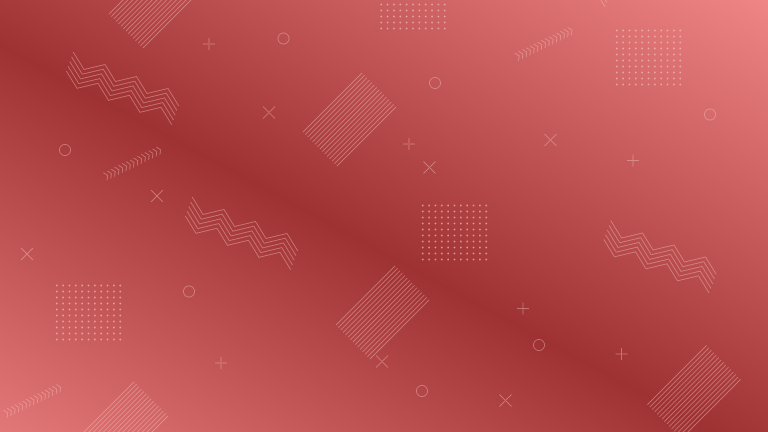
This background is drawn by a Shadertoy shader. Its source:

```glsl
// Red diagonal gradient scattered with thin pale geometric ornaments.

// The canvas is 432 units high, with y measured down from the top edge.
const float CANVAS_HEIGHT = 432.0;

// Offset to the nearest of 2n+1 evenly spaced marks centred on zero
float nearestMark(float x, float spacing, float n) {
    return x - spacing * clamp(round(x / spacing), -n, n);
}

float segment(vec2 p, vec2 a, vec2 b) {
    vec2 pa = p - a, ba = b - a;
    return length(pa - ba * clamp(dot(pa, ba) / dot(ba, ba), 0.0, 1.0));
}

float ring(vec2 p) {
    return abs(length(p) - 5.5);
}

float plusSign(vec2 p) {
    p = abs(p);
    return length(vec2(max(max(p.x, p.y) - 5.5, 0.0), min(p.x, p.y)));
}

float crossSign(vec2 p) {
    p = abs(p);
    return segment(p, vec2(0.0), vec2(5.7));
}

// Rectangle of parallel strokes, tilted by 45 degrees
float hatch(vec2 p) {
    vec2 q = vec2(p.x - p.y, p.x + p.y) * 0.7071;
    return length(vec2(max(abs(q.x) - 41.5, 0.0), nearestMark(q.y, 3.43, 7.0)));
}

// Row of small arrowheads climbing to the right
float chevrons(vec2 p) {
    vec2 axis = vec2(0.9, -0.436);
    vec2 q = vec2(dot(p, axis), abs(dot(p, vec2(-axis.y, axis.x))));
    float stroke = nearestMark(q.x + 0.6 * q.y, 4.2, 7.0) / 1.17;
    return length(vec2(stroke, max(q.y - 3.8, 0.0)));
}

// Five stacked zigzag lines descending to the right
float zigzag(vec2 p) {
    vec2 fall = vec2(10.5, 17.0), rise = vec2(21.0, -5.0);
    float d = 1e3;
    for (int line = 0; line < 5; line++) {
        vec2 a = float(line) * vec2(-1.75, 4.7);
        for (int i = 0; i < 7; i++) {
            vec2 b = a + (i % 2 == 0 ? fall : rise);
            d = min(d, segment(p, a, b));
            a = b;
        }
    }
    return d;
}

// Dots in 11 columns and 10 rows
float dotGrid(vec2 p) {
    float row = clamp(floor(p.y / 6.0), -5.0, 4.0) + 0.5;
    return length(vec2(nearestMark(p.x, 6.35, 5.0), p.y - 6.0 * row));
}

void mainImage(out vec4 fragColor, in vec2 fragCoord) {
    float pixel = CANVAS_HEIGHT / iResolution.y;
    vec2 p = vec2(fragCoord.x, iResolution.y - fragCoord.y) * pixel;

    // Gradient: a dark diagonal band brightening to both sides
    float band = abs(dot(p - vec2(0.0, 45.0), vec2(0.477, -0.879)));
    vec3 color = mix(vec3(0.62, 0.195, 0.195), vec3(0.945, 0.525, 0.525), band / 408.0);

    // Placement of each ornament
    vec2 rings[] = vec2[](vec2(283.5, 38.5), vec2(435, 83), vec2(710, 114.5), vec2(65, 150),
        vec2(189, 291.5), vec2(539, 345), vec2(422, 391));
    vec2 pluses[] = vec2[](vec2(209, 44), vec2(409, 144), vec2(633, 160.5),
        vec2(523, 308.5), vec2(221, 363), vec2(621.5, 354));
    vec2 crosses[] = vec2[](vec2(269, 112.5), vec2(429.5, 167.5), vec2(550.5, 140),
        vec2(157, 196), vec2(27, 254), vec2(382, 361.5), vec2(505.5, 400.5));
    vec2 hatches[] = vec2[](vec2(349.5, 119.5), vec2(382.5, 312.5), vec2(694, 392),
        vec2(121.5, 428.5), vec2(155.5, 1.5));
    vec2 arrows[] = vec2[](vec2(545.5, 43), vec2(134, 162.5), vec2(34, 400));
    vec2 waves[] = vec2[](vec2(73.5, 52.5), vec2(192.5, 197.5), vec2(611, 221), vec2(507, -65));
    vec2 grids[] = vec2[](vec2(454.5, 232.5), vec2(648.5, 57.5), vec2(88.5, 312.5), vec2(413, 1.5));

    // Distance to the nearest stroke and the nearest dot
    float stroke = 1e3, spot = 1e3;
    for (int i = 0; i < rings.length(); i++) stroke = min(stroke, ring(p - rings[i]));
    for (int i = 0; i < pluses.length(); i++) stroke = min(stroke, plusSign(p - pluses[i]));
    for (int i = 0; i < crosses.length(); i++) stroke = min(stroke, crossSign(p - crosses[i]));
    for (int i = 0; i < hatches.length(); i++) stroke = min(stroke, hatch(p - hatches[i]));
    for (int i = 0; i < arrows.length(); i++) stroke = min(stroke, chevrons(p - arrows[i]));
    for (int i = 0; i < waves.length(); i++) stroke = min(stroke, zigzag(p - waves[i]));
    for (int i = 0; i < grids.length(); i++) spot = min(spot, dotGrid(p - grids[i]));

    // Blend the smoothed ornaments over the gradient
    float lineCover = clamp((0.35 - stroke) / pixel + 0.5, 0.0, 1.0);
    float dotCover = clamp((0.85 - spot) / pixel + 0.5, 0.0, 1.0);
    color = mix(color, vec3(0.96, 0.78, 0.76), max(0.5 * lineCover, 0.65 * dotCover));
    fragColor = vec4(color, 1.0);
}
```
